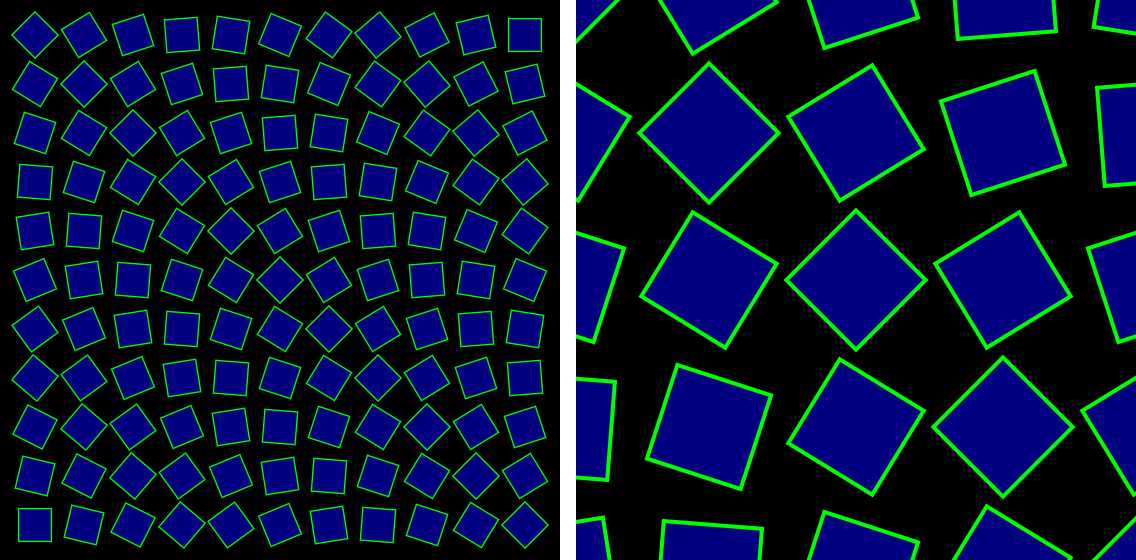
Left, the full canvas; right, a detail of the centre.
Write a Shadertoy shader that draws this pattern.

```glsl
// An 11 by 11 grid of outlined navy squares on black.
// Each square turns clockwise by a fixed step per cell to the right and up,
// so equal angles line up along the falling diagonals.

const float GRID_COUNT = 11.0;
const float PITCH = 0.0875;                    // distance between square centres
const float HALF_SIDE = 0.0293;                // to the middle of the outline
const float LINE_WIDTH = 0.0024;
const float TURN_STEP = radians(13.5);

const vec3 BACKGROUND = vec3(0.0);
const vec3 FILL = vec3(0.0, 0.0, 0.5);
const vec3 OUTLINE = vec3(0.0, 1.0, 0.0);

mat2 rotation(float angle) {
    float c = cos(angle), s = sin(angle);
    return mat2(c, s, -s, c);
}

float squareDistance(vec2 p, float halfSide) {
    vec2 q = abs(p) - halfSide;
    return max(q.x, q.y);
}

// Share of a pixel that lies inside a signed distance
float coverage(float dist, float pixel) {
    return clamp(0.5 - dist / pixel, 0.0, 1.0);
}

void mainImage(out vec4 fragColor, in vec2 fragCoord) {
    float pixel = 1.0 / min(iResolution.x, iResolution.y);
    vec2 fromCentre = (fragCoord - 0.5 * iResolution.xy) * pixel;

    // Nearest cell, counted from the lower left
    vec2 gridPos = fromCentre / PITCH + 0.5 * (GRID_COUNT - 1.0);
    vec2 cell = clamp(floor(gridPos + 0.5), 0.0, GRID_COUNT - 1.0);
    vec2 local = (gridPos - cell) * PITCH;

    // Undo the clockwise turn of this cell
    local = rotation(TURN_STEP * (cell.x + cell.y)) * local;
    float dist = squareDistance(local, HALF_SIDE);

    // Outlined square: outer shape first, then the fill inside it
    vec3 color = mix(BACKGROUND, OUTLINE, coverage(dist - 0.5 * LINE_WIDTH, pixel));
    color = mix(color, FILL, coverage(dist + 0.5 * LINE_WIDTH, pixel));
    fragColor = vec4(color, 1.0);
}
```
